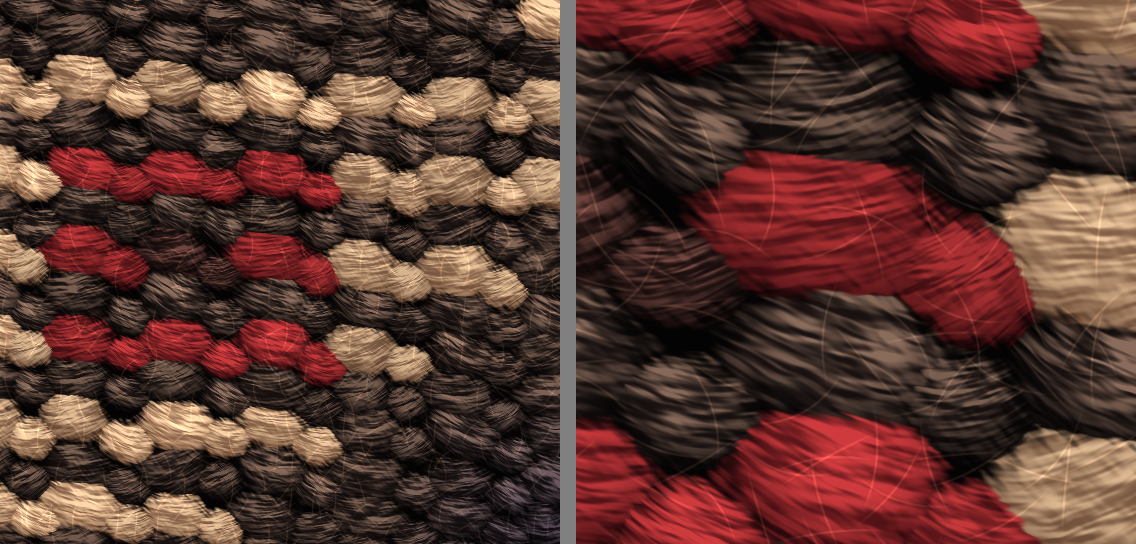
Left: the whole. Right: its middle third, enlarged.
Give the GLSL for this texture, as a WebGL 1 fragment shader.

```glsl
precision highp float;
// Close view of a coarse woven textile: cream, red and dark wool stitches.
// Big and small domed stitches alternate on a slightly tilted grid, the highest
// one wins at each point, and stretched noise gives the fibres; loose hairs on top.
uniform vec2 u_resolution;

float hash(vec2 p) {
  vec3 q = fract(p.xyx * 0.1031);
  q += dot(q, q.yzx + 33.33);
  return fract((q.x + q.y) * q.z);
}

float noise(vec2 p) {
  vec2 i = floor(p), f = fract(p);
  f = f * f * (3.0 - 2.0 * f);
  return mix(mix(hash(i), hash(i + vec2(1, 0)), f.x),
             mix(hash(i + vec2(0, 1)), hash(i + vec2(1, 1)), f.x), f.y);
}

// Dye of a stitch: 0 dark, 1 maroon, 2 red, 3 cream
float dyeOf(vec2 id) {
  float band = id.y * 0.5;
  if (fract(band) > 0.25 || band < -1.5) return 0.0;
  if (band < -0.5) return id.x > 9.5 ? 3.0 : 0.0;
  bool inMotif = abs(band - 2.0) < 1.5 && abs(id.x - 2.5) < 3.0;
  if (inMotif) return band == 2.0 && abs(id.x - 2.5) < 1.0 ? 1.0 : 2.0;
  return id.x < 13.5 - 2.0 * band ? 3.0 : 0.0;   // stepped right border
}

vec3 woolColor(float dye, float tone) {
  if (dye > 2.5) return mix(vec3(0.34, 0.21, 0.14), vec3(0.96, 0.80, 0.63), tone);
  if (dye > 1.5) return mix(vec3(0.17, 0.025, 0.04), vec3(0.74, 0.21, 0.22), tone);
  if (dye > 0.5) return mix(vec3(0.07, 0.035, 0.035), vec3(0.47, 0.29, 0.26), tone * tone);
  return mix(vec3(0.045, 0.03, 0.032), vec3(0.50, 0.39, 0.33), tone * tone);
}

vec3 weave(vec2 g) {
  vec3 color = vec3(0.05, 0.03, 0.03);
  float top = 0.0;
  vec2 cell = floor(g + 0.5);
  float frizz = noise(g * 5.0) - 0.5;
  float fray = noise(vec2(g.x + g.y, g.y - g.x) * vec2(5.0, 18.0)) - 0.5;
  for (int j = -1; j <= 1; j++) {
    for (int i = -1; i <= 1; i++) {
      vec2 id = cell + vec2(i, j);
      float small = mod(id.x, 2.0);
      float seed = hash(id + 31.0);
      float dye = dyeOf(id);

      // Position inside the stitch, with the small ones hanging lower
      vec2 d = g - id - vec2(0.0, 0.36 * small);
      d -= 0.16 * (vec2(seed, hash(id + 77.0)) - 0.5);
      d.y -= 0.08 * d.x;
      vec2 q = d / mix(vec2(0.82, 0.64), vec2(0.57, 0.48), small);
      q *= 0.93 + 0.16 * hash(id + 53.0);

      // Two sets of fibres arch over the stitch and cross at a small angle
      float lean = mix(0.7 * seed - 0.45, 1.0 * seed - 0.6, small);
      float across = q.y - lean * q.x + 0.07 * frizz + 0.28 * q.x * q.x;
      float crossing = across + (0.5 - seed) * 0.9 * q.x;
      vec2 shift = seed * vec2(57.0, 91.0);
      float fibre = 0.25 * noise(vec2(q.x * 2.0, across * 5.0) + shift)
                  + 0.40 * noise(vec2(q.x * 2.4, across * 13.0) + shift)
                  + 0.35 * noise(vec2(q.x * 3.5, crossing * 21.0) + shift);
      fibre = smoothstep(0.22, 0.80, fibre + 0.14 * fray);

      // Domed height with a frayed edge, lit from above
      float dome = 1.0 - dot(q, q);
      float height = dome + 0.2 * (fibre - 0.5) + 0.3 * frizz + 0.4 * fray;
      height += 0.15 * step(1.5, dye) - 0.06 * small;
      float light = clamp(0.46 + 0.48 * dome - 0.28 * q.y, 0.0, 1.1);
      float tone = clamp(light * (0.32 + 0.84 * fibre), 0.0, 1.0);
      vec3 wool = woolColor(dye, tone) * (0.88 + 0.24 * seed);
      color = mix(color, wool, smoothstep(-0.12, 0.12, height - top));
      top = max(top, height);
    }
  }
  return color * (0.35 + 0.65 * smoothstep(0.0, 0.55, top));
}

// Short thin bent hairs, one in a few of the cells of a turned grid
float looseHairs(vec2 p, float layer) {
  float angle = layer * 1.37 + 0.3;
  float c = cos(angle), s = sin(angle);
  vec2 size = vec2(0.075, 0.04);
  vec2 q = mat2(c, s, -s, c) * p / size + layer * 17.3;
  vec2 id = floor(q), f = fract(q) - 0.5;
  float bend = 2.6 * (hash(id + 5.0) - 0.5);
  float offset = 0.4 * (hash(id + 9.0) - 0.5);
  float dist = abs(f.y - offset - bend * (f.x * f.x - 0.08)) * size.y;
  dist /= sqrt(1.0 + pow(2.0 * bend * f.x * size.y / size.x, 2.0));
  float pixel = 1.0 / u_resolution.y;
  float line = 1.0 - smoothstep(0.0002, 0.0006 + pixel, dist);
  return line * smoothstep(0.5, 0.15, abs(f.x)) * step(0.72, hash(id + 13.0));
}

void main() {
  vec2 uv = gl_FragCoord.xy / u_resolution;
  vec2 p = uv * vec2(1.03, 1.0);

  // Stitch grid: columns to the right, rows downward, with slow wavering
  vec2 g = vec2(uv.x * 11.8 - 1.69, (1.0 - uv.y) * 12.86 - 1.91 - 0.5 * uv.x);
  g += 0.22 * (vec2(noise(g * 0.7 + 3.0), noise(g * 0.7 + 40.0)) - 0.5);
  vec3 color = weave(g);

  for (int i = 0; i < 8; i++) {
    float hair = looseHairs(p, float(i));
    color = mix(color, color * 1.1 + vec3(0.15, 0.11, 0.08), 0.6 * hair);
  }

  // Cool tint in the lower right
  float cool = smoothstep(0.65, 1.0, uv.x) * smoothstep(0.35, 0.0, uv.y);
  color = mix(color, color * vec3(0.7, 0.75, 1.05), cool);
  gl_FragColor = vec4(color, 1.0);
}
```
